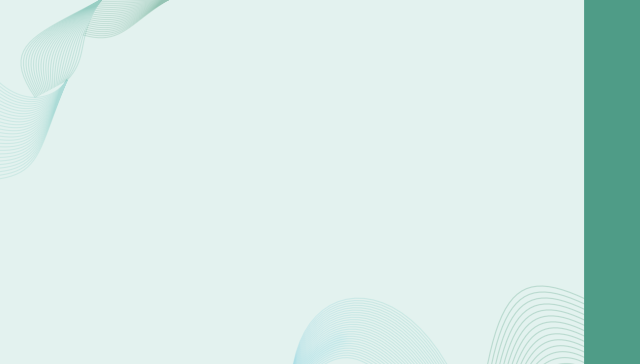
This background is drawn by a WebGL 1 fragment shader. Its source:

```glsl
precision highp float;
// Pale mint backdrop with a solid green side panel and fine line ribbons.
// Each ribbon blends two cubic Bezier edges into a family of thin curves;
// where the edges draw together, the lines gather into darker folds.
uniform vec2 u_resolution;

const float ASPECT = 1.7534;        // layout width in canvas heights
const float PANEL_LEFT = 1.6005;
const float LINE_HALF_WIDTH = 0.0008;
const int MAX_LINES = 30;
const int SEGMENTS = 20;

const vec3 MINT = vec3(0.892, 0.950, 0.936);
const vec3 PANEL_GREEN = vec3(0.31, 0.61, 0.53);
const vec3 AQUA = vec3(0.60, 0.83, 0.81);
const vec3 TEAL = vec3(0.50, 0.76, 0.71);
const vec3 SAGE = vec3(0.48, 0.71, 0.63);
const vec3 SKY = vec3(0.62, 0.85, 0.89);
const vec3 GLOW = vec3(0.77, 0.92, 0.93);

float segmentDistance(vec2 p, vec2 a, vec2 b) {
  vec2 ab = b - a;
  float h = clamp(dot(p - a, ab) / max(dot(ab, ab), 1e-8), 0.0, 1.0);
  return length(p - a - ab * h);
}

vec2 bezier(vec2 a, vec2 b, vec2 c, vec2 d, float t) {
  float s = 1.0 - t;
  return s * s * s * a + 3.0 * s * t * (s * b + t * c) + t * t * t * d;
}

float curveDistance(vec2 p, vec2 a, vec2 b, vec2 c, vec2 d) {
  float nearest = 10.0;
  vec2 start = a;
  for (int i = 1; i <= SEGMENTS; i++) {
    vec2 end = bezier(a, b, c, d, float(i) / float(SEGMENTS));
    nearest = min(nearest, segmentDistance(p, start, end));
    start = end;
  }
  return nearest;
}

// Ink coverage of the curves between edge a and edge b
float ribbon(vec2 p, float count, float opacity,
             vec2 a0, vec2 a1, vec2 a2, vec2 a3,
             vec2 b0, vec2 b1, vec2 b2, vec2 b3) {
  float pixel = 1.0 / u_resolution.y;
  vec2 low = min(min(min(a0, a1), min(a2, a3)), min(min(b0, b1), min(b2, b3)));
  vec2 high = max(max(max(a0, a1), max(a2, a3)), max(max(b0, b1), max(b2, b3)));
  vec2 outside = max(low - p, p - high);
  if (max(outside.x, outside.y) > 2.0 * pixel + LINE_HALF_WIDTH) return 0.0;

  float clear = 1.0;
  for (int i = 0; i < MAX_LINES; i++) {
    if (float(i) >= count) break;
    float s = float(i) / (count - 1.0);
    float d = curveDistance(p, mix(a0, b0, s), mix(a1, b1, s),
                            mix(a2, b2, s), mix(a3, b3, s));
    float line = 1.0 - smoothstep(LINE_HALF_WIDTH - 0.5 * pixel,
                                  LINE_HALF_WIDTH + pixel, d);
    clear *= 1.0 - opacity * line;
  }
  return min(1.0 - clear, 0.75);
}

void main() {
  vec2 p = gl_FragCoord.xy / u_resolution * vec2(ASPECT, 1.0);
  vec3 color = MINT;

  // Twisting ribbon in the upper left, one lobe at a time
  float lowerLobe = ribbon(p, 28.0, 0.32,
    vec2(0.0, 0.772), vec2(0.057, 0.721), vec2(0.137, 0.715), vec2(0.183, 0.779),
    vec2(0.0, 0.509), vec2(0.114, 0.527), vec2(0.110, 0.600), vec2(0.183, 0.779));
  float middleLobe = ribbon(p, 24.0, 0.32,
    vec2(0.096, 0.733), vec2(0.0, 0.874), vec2(0.091, 0.902), vec2(0.279, 1.002),
    vec2(0.183, 0.779), vec2(0.247, 0.845), vec2(0.205, 0.897), vec2(0.279, 1.002));
  float upperLobe = ribbon(p, 20.0, 0.32,
    vec2(0.228, 0.904), vec2(0.331, 0.874), vec2(0.354, 0.936), vec2(0.463, 1.002),
    vec2(0.279, 1.002), vec2(0.342, 1.002), vec2(0.388, 1.002), vec2(0.463, 1.002));
  color = mix(color, AQUA, lowerLobe);
  color = mix(color, TEAL, middleLobe);
  color = mix(color, SAGE, upperLobe);

  // Arch at the bottom, with a soft blue fold on its left
  float fold = segmentDistance(p, vec2(0.83, 0.0), vec2(0.93, 0.065));
  color = mix(color, GLOW, 0.4 * exp(-fold * fold / 0.0005));
  float arch = ribbon(p, 26.0, 0.36,
    vec2(0.804, 0.0), vec2(0.845, 0.224), vec2(1.073, 0.258), vec2(1.224, 0.0),
    vec2(0.799, -0.073), vec2(0.913, 0.030), vec2(0.959, 0.064), vec2(1.096, -0.073));
  color = mix(color, mix(SKY, AQUA, smoothstep(0.85, 1.05, p.x)), arch);

  // Wave that runs under the side panel
  float wave = ribbon(p, 14.0, 0.42,
    vec2(1.336, 0.0), vec2(1.381, 0.224), vec2(1.450, 0.251), vec2(1.605, 0.178),
    vec2(1.473, -0.027), vec2(1.507, -0.005), vec2(1.553, 0.018), vec2(1.610, -0.016));
  color = mix(color, SAGE, wave);

  // Side panel
  float halfPixel = 0.5 * ASPECT / u_resolution.x;
  float panel = smoothstep(PANEL_LEFT - halfPixel, PANEL_LEFT + halfPixel, p.x);
  gl_FragColor = vec4(mix(color, PANEL_GREEN, panel), 1.0);
}
```
